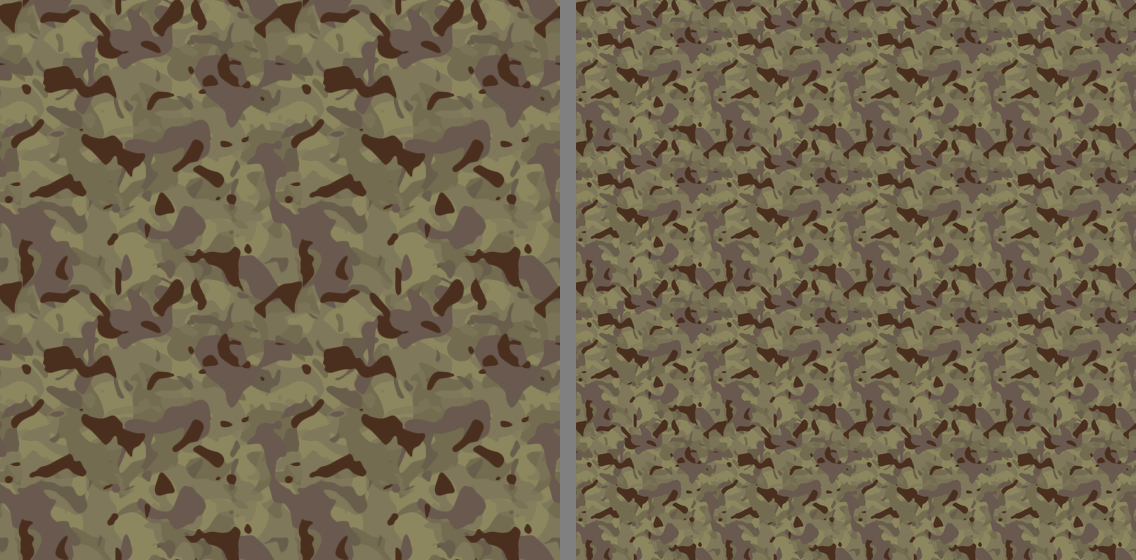
Left: one tile. Right: repeated 2 by 2.
A Shadertoy shader for this pattern:

```glsl
// Woodland camouflage: flat olive, mauve and dark brown blotches in two by two equal tiles.
// Each layer thresholds domain-warped, two-octave gradient noise whose lattice
// wraps once per tile, so every edge of the canvas continues the opposite one.

#define REPEATS 2.0
#define WARP 0.75
#define DETAIL 0.42
#define BASE_OLIVE vec3(0.497, 0.470, 0.358)
#define LIGHT_OLIVE vec3(0.550, 0.530, 0.370)
#define DARK_OLIVE vec3(0.450, 0.425, 0.312)
#define MAUVE vec3(0.410, 0.350, 0.310)
#define DULL_MAUVE vec3(0.412, 0.370, 0.300)
#define BROWN vec3(0.290, 0.185, 0.120)

const float TAU = 6.28318;

// Integer hash of a lattice cell and layer seed, as a unit gradient
vec2 gradient(vec2 cell, float period, float seed) {
    uvec2 c = uvec2(mod(cell, period));
    uint h = c.x * 1973u + c.y * 9277u + uint(seed) * 26699u + 7919u;
    h = (h ^ (h >> 15)) * 2246822519u;
    h = (h ^ (h >> 13)) * 3266489917u;
    h ^= h >> 16;
    float angle = TAU * float(h & 65535u) / 65536.0;
    return vec2(cos(angle), sin(angle));
}

// Gradient noise that wraps after a whole number of cells
float wrappedNoise(vec2 p, float period, float seed) {
    vec2 cell = floor(p);
    vec2 f = p - cell;
    vec2 u = f * f * f * (f * (f * 6.0 - 15.0) + 10.0);
    vec2 e = vec2(1.0, 0.0);
    float a = dot(gradient(cell, period, seed), f);
    float b = dot(gradient(cell + e.xy, period, seed), f - e.xy);
    float c = dot(gradient(cell + e.yx, period, seed), f - e.yx);
    float d = dot(gradient(cell + e.xx, period, seed), f - e.xx);
    return mix(mix(a, b, u.x), mix(c, d, u.x), u.y);
}

// Warped two-octave field; the offset keeps the lattices of the layers apart
float blotchField(vec2 tile, float cells, float seed) {
    vec2 p = tile * cells + seed * vec2(0.37, 0.61);
    vec2 bend = vec2(wrappedNoise(p + 0.5, cells, seed + 1.0),
                     wrappedNoise(p + 0.5, cells, seed + 2.0));
    p += WARP * bend;
    return wrappedNoise(p, cells, seed)
         + DETAIL * wrappedNoise(2.0 * p + 0.37, 2.0 * cells, seed + 3.0);
}

// Coverage of the field above a level, with an edge about one pixel wide
float blotches(vec2 tile, float cells, float seed, float level) {
    float d = blotchField(tile, cells, seed) - level;
    float w = max(fwidth(d), 1e-5);
    return smoothstep(-0.7 * w, 0.7 * w, d);
}

void mainImage(out vec4 fragColor, in vec2 fragCoord) {
    vec2 tile = fragCoord / iResolution.xy * REPEATS;

    // Olive ground with translucent overlaps
    vec3 color = BASE_OLIVE;
    color = mix(color, LIGHT_OLIVE, blotches(tile, 7.0, 11.0, 0.01));
    color = mix(color, DARK_OLIVE, blotches(tile, 7.0, 23.0, 0.10));
    color = mix(color, BASE_OLIVE, 0.6 * blotches(tile, 9.0, 37.0, 0.20));

    // Small dull spots, then broad mauve patches
    color = mix(color, DULL_MAUVE, blotches(tile, 10.0, 41.0, 0.31));
    color = mix(color, MAUVE, blotches(tile, 6.0, 53.0, 0.20));

    // Dark brown shapes on top
    color = mix(color, BROWN, blotches(tile, 8.0, 67.0, 0.245));

    fragColor = vec4(color, 1.0);
}
```
